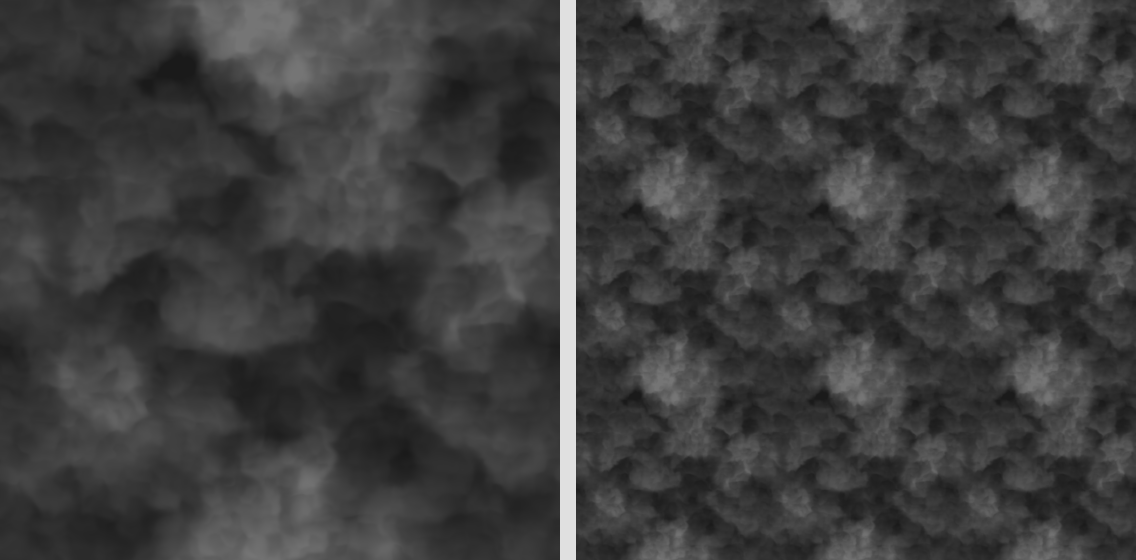
Left, the tile; right, the same tile 3 across and 3 down.
A WebGL 1 fragment shader for this texture:

```glsl
precision highp float;
// Dark grey smoke: soft billowing puffs with mottled, lit undersides, tiling.
uniform vec2 u_resolution;

vec3 hash3(vec2 cell, float seed) {
  vec3 k = vec3(dot(cell, vec2(127.1, 311.7)),
                dot(cell, vec2(269.5, 183.3)),
                dot(cell, vec2(419.2, 71.9)));
  return fract(sin(k + seed * 17.3) * 4375.85);
}

// Blended cellular noise, centred on zero and wrapping after "cells" cells.
// Each puff has its own tone and brightens downwards; "crisp" sharpens creases.
float puffs(vec2 p, float cells, float crisp) {
  vec2 q = p * cells;
  vec2 base = floor(q);
  float toneSum = 0.0;
  float weightSum = 1e-6;
  for (int y = -1; y <= 1; y++) {
    for (int x = -1; x <= 1; x++) {
      vec2 cell = base + vec2(float(x), float(y));
      vec3 h = hash3(floor(mod(cell + 0.5, cells)), cells);
      vec2 toCentre = cell + 0.2 + 0.6 * h.xy - q;
      float d2 = dot(toCentre, toCentre);
      float weight = exp(-crisp * d2) * max(0.0, 1.44 - d2);
      toneSum += weight * (h.z - 0.5 + 0.3 * toCentre.y);
      weightSum += weight;
    }
  }
  return toneSum / weightSum;
}

void main() {
  // The offset lays the tile border across a calm part of the smoke.
  vec2 p = fract(gl_FragCoord.xy / u_resolution + vec2(0.72, 0.62));

  // Ruffle the outlines at three sizes; fine mottling is bent less.
  vec2 ruffle = 0.034 * vec2(puffs(p, 9.0, 5.0), puffs(p, 10.0, 5.0));
  ruffle += 0.018 * vec2(puffs(p, 21.0, 5.0), puffs(p, 23.0, 5.0));
  ruffle += 0.008 * vec2(puffs(p, 43.0, 5.0), puffs(p, 45.0, 5.0));
  vec2 broad = p + 1.3 * ruffle;
  broad += 0.018 * sin(6.2831853 * (vec2(2.0, 3.0) * p.yx + vec2(0.1, 0.6)));
  vec2 fine = p + 0.5 * ruffle;

  // Broad masses first; fine wisps show mostly where the smoke is lit.
  float smoke = puffs(broad, 4.0, 8.0) + 0.6 * puffs(broad, 7.0, 11.0);
  float lit = smoothstep(-0.5, 0.5, smoke);
  smoke += (0.32 + 0.16 * lit) * puffs(fine, 13.0, 8.0);
  smoke += (0.16 + 0.18 * lit) * puffs(fine, 27.0, 6.0);
  smoke += (0.07 + 0.12 * lit) * puffs(fine, 53.0, 5.0);

  float grey = clamp(0.267 + 0.215 * smoke, 0.1, 0.46);
  gl_FragColor = vec4(vec3(grey), 1.0);
}
```
